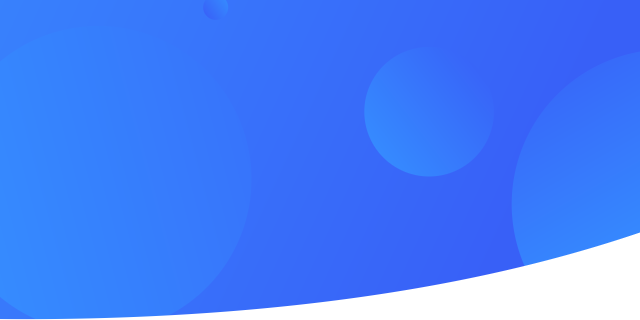
This background is drawn by a Shadertoy shader. Its source:

```glsl
#define SKY_LIGHT vec3(0.22, 0.505, 0.99)
#define SKY_DEEP vec3(0.22, 0.375, 0.97)
#define DISC_DEEP vec3(0.22, 0.37, 0.97)
#define DISC_GLOW vec3(0.21, 0.56, 1.0)
#define SKY_SLOPE vec2(0.516, -0.239)
#define CURVE_LOW vec2(0.078, 0.0026)
#define CURVE_BEND vec2(0.0584, 0.00404)

const int DISC_COUNT = 4;

// Centre, radius and the angle toward the bright side
const vec4 DISCS[DISC_COUNT] = vec4[](
    vec4(0.307, 0.440, 0.479, 3.40),
    vec4(1.341, 0.651, 0.2025, 3.79),
    vec4(2.083, 0.362, 0.484, -1.05),
    vec4(0.674, 0.977, 0.039, 0.60));

// Gradient position on the dim and bright rims
const vec2 SHADES[DISC_COUNT] = vec2[](
    vec2(0.45, 0.97), vec2(0.13, 0.90), vec2(0.24, 1.39), vec2(0.10, 0.85));

float coverage(float signedDist, float pixel) {
    return clamp(0.5 - signedDist / pixel, 0.0, 1.0);
}

vec3 paintDisc(vec3 base, vec2 p, vec4 disc, vec2 shade, float pixel) {
    vec2 offset = p - disc.xy;
    vec2 brightDir = vec2(cos(disc.w), sin(disc.w));
    float along = 0.5 + 0.5 * dot(offset, brightDir) / disc.z;
    float tone = clamp(mix(shade.x, shade.y, along), 0.0, 1.0);
    vec3 color = mix(DISC_DEEP, DISC_GLOW, tone);
    return mix(base, color, coverage(length(offset) - disc.z, pixel));
}

// Signed distance to the rising lower edge, positive below it
float belowCurve(vec2 p) {
    float x = p.x - CURVE_LOW.x;
    float x2 = x * x;
    float edge = CURVE_LOW.y + x2 * (CURVE_BEND.x + CURVE_BEND.y * x2);
    float slope = x * (2.0 * CURVE_BEND.x + 4.0 * CURVE_BEND.y * x2);
    return (edge - p.y) / sqrt(1.0 + slope * slope);
}

void mainImage(out vec4 fragColor, in vec2 fragCoord) {
    float pixel = 1.0 / iResolution.y;
    vec2 p = fragCoord * pixel;

    // Diagonal backdrop
    float fade = dot(p - vec2(0.0, 1.0), SKY_SLOPE);
    vec3 color = mix(SKY_LIGHT, SKY_DEEP, clamp(fade, 0.0, 1.0));

    // Shaded discs
    for (int i = 0; i < DISC_COUNT; i++) {
        color = paintDisc(color, p, DISCS[i], SHADES[i], pixel);
    }

    // White base under the curve
    color = mix(vec3(1.0), color, coverage(belowCurve(p), pixel));
    fragColor = vec4(color, 1.0);
}
```
